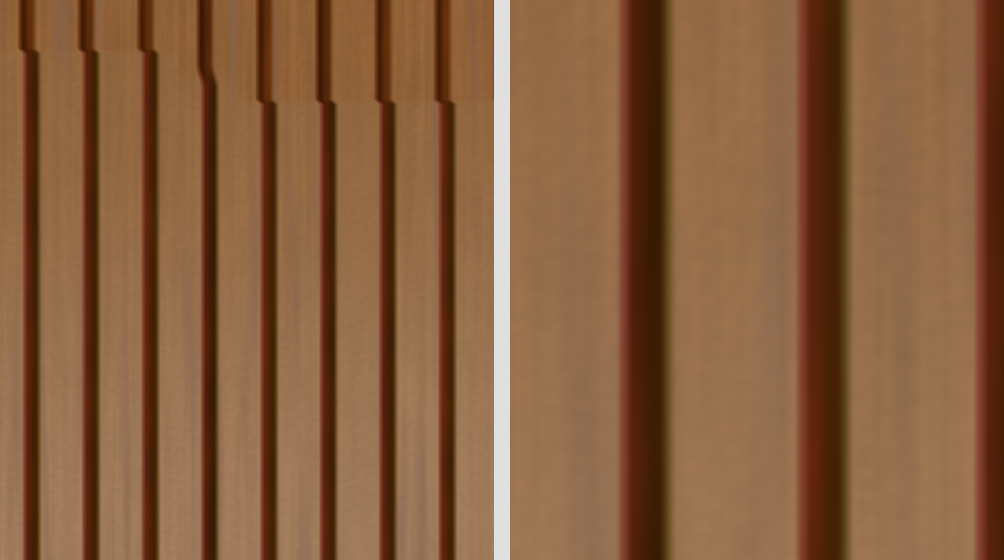
Left, the full canvas; right, a detail of the centre.
This texture is drawn by a WebGL 1 fragment shader. Its source:

```glsl
precision highp float;
// Vertical wooden slats with soft dark grooves that jog sideways near the top.

uniform vec2 u_resolution;

const float REPEATS = 8.32;   // grooves across the canvas
const float JOG = 0.08;       // sideways step, in repeats

float hash(float n) {
  return fract(sin(n * 91.17) * 4375.85);
}

vec2 gradientAt(vec2 cell) {
  float angle = 6.2832 * fract(sin(dot(cell, vec2(127.1, 311.7))) * 4375.85);
  return vec2(cos(angle), sin(angle));
}

// Gradient noise, roughly -0.7 to 0.7
float noise(vec2 p) {
  vec2 i = floor(p);
  vec2 f = fract(p);
  vec2 w = f * f * f * (f * (f * 6.0 - 15.0) + 10.0);
  vec2 e = vec2(1.0, 0.0);
  float a = dot(gradientAt(i), f);
  float b = dot(gradientAt(i + e.xy), f - e.xy);
  float c = dot(gradientAt(i + e.yx), f - e.yx);
  float d = dot(gradientAt(i + e.xx), f - e.xx);
  return mix(mix(a, b, w.x), mix(c, d, w.x), w.y);
}

// 1 above the jog, 0 below it; the jog sits lower on the right
float upperPart(float column, float y) {
  float height = mix(0.909, 0.818, smoothstep(2.0, 4.0, column));
  float oddOne = 1.0 - min(abs(column - 3.0), 1.0);
  float softness = mix(0.006, 0.022, oddOne);
  return smoothstep(height - softness, height + softness, y);
}

// Slat face: warm at the top, greyer at the bottom, with grain and fine bumps
vec3 wood(vec2 p, float slat, float upper) {
  vec3 low = vec3(0.625, 0.480, 0.355);
  vec3 high = vec3(0.565, 0.395, 0.240);
  vec3 color = mix(low, high, smoothstep(0.0, 0.95, p.y));
  color *= mix(vec3(1.0), vec3(1.0, 0.96, 0.90), upper);

  vec2 q = p + vec2(0.0, slat * 3.7);
  float grainAmount = mix(0.25, 1.0, hash(slat + 2.0)) + 0.4 * upper;
  float grain = noise(q * vec2(75.0, 2.5)) + 0.5 * noise(q * vec2(170.0, 7.0));
  float bumps = noise(vec2(q.x + q.y * 0.6, q.y - q.x * 0.4) * vec2(65.0, 110.0));
  float mottle = noise(q * vec2(24.0, 14.0));
  color *= 1.0 + 0.075 * grainAmount * grain + 0.035 * bumps + 0.025 * mottle;

  // Cool violet-grey streaks
  float streak = smoothstep(0.12, 0.5, noise(q * vec2(42.0, 1.6) + 8.0));
  return mix(color, vec3(0.50, 0.38, 0.32), 0.42 * streak * grainAmount);
}

// Groove profile over the face: lit edge, two dark tones, far edge
vec3 groove(vec3 face, float x, float upper, float tone) {
  vec3 nearEdge = mix(vec3(0.51, 0.25, 0.18), vec3(0.43, 0.23, 0.10), upper);
  vec3 nearDark = mix(vec3(0.34, 0.13, 0.04), vec3(0.25, 0.10, 0.01), upper);
  vec3 farDark = mix(vec3(0.25, 0.12, 0.015), vec3(0.36, 0.17, 0.04), upper);
  vec3 farEdge = mix(vec3(0.38, 0.28, 0.11), vec3(0.45, 0.27, 0.12), upper);
  vec3 color = mix(face, nearEdge, smoothstep(0.365, 0.415, x));
  color = mix(color, nearDark * tone, smoothstep(0.405, 0.470, x));
  color = mix(color, farDark * tone, smoothstep(0.470, 0.580, x));
  color = mix(color, farEdge, smoothstep(0.605, 0.670, x));
  return mix(color, face, smoothstep(0.645, 0.715, x));
}

void main() {
  vec2 uv = gl_FragCoord.xy / u_resolution;
  vec2 p = gl_FragCoord.xy / u_resolution.y;

  // Pick the column, then shift its groove left above the jog
  float across = uv.x * REPEATS;
  float column = floor(across);
  float upper = upperPart(column, uv.y);
  float x = across - column + JOG * upper;
  float slat = column + step(0.54, x);

  vec3 face = wood(p, slat, upper);
  float tone = 0.92 + 0.16 * hash(column + 5.0);
  tone *= 1.0 + 0.15 * noise(vec2(p.x * 30.0, p.y * 9.0));
  gl_FragColor = vec4(groove(face, x, upper, tone), 1.0);
}
```
